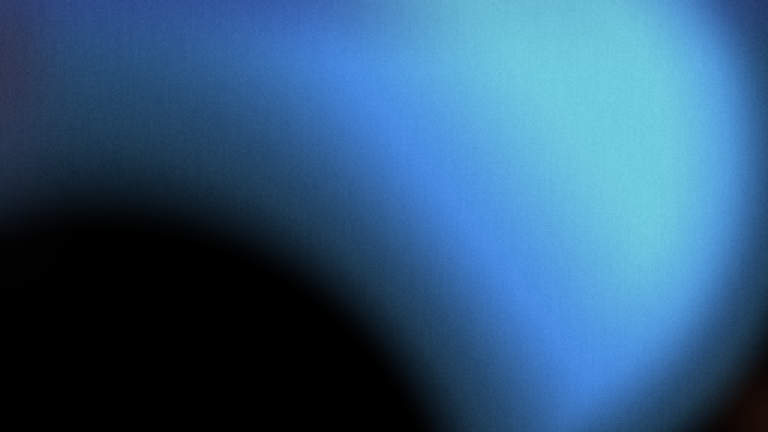
Reproduce this background procedurally as a Shadertoy shader.

```glsl
// Soft blue and cyan light sweeping around a dark round shadow.

float hash(vec2 p) {
    vec3 q = fract(vec3(p.xyx) * 0.1031);
    q += dot(q, q.yzx + 33.33);
    return fract((q.x + q.y) * q.z);
}

float glow(vec2 p, vec2 center, vec2 size) {
    vec2 q = (p - center) / size;
    return exp(-dot(q, q));
}

float smoothMin(float a, float b, float k) {
    float h = max(k - abs(a - b), 0.0) / k;
    return min(a, b) - h * h * k * 0.25;
}

// Black through teal to vivid blue
vec3 blueRamp(float t) {
    vec3 color = vec3(0.11, 0.22, 0.31) * smoothstep(0.0, 0.42, t);
    return mix(color, vec3(0.28, 0.55, 0.91), smoothstep(0.25, 1.1, t));
}

void mainImage(out vec4 fragColor, in vec2 fragCoord) {
    vec2 p = fragCoord / iResolution.xy * vec2(16.0 / 9.0, 1.0);

    // Light rises from the round shadow to the diagonal blue ridge
    float shadow = max(length(p - vec2(0.231, -0.354)) - 0.81, 0.0);
    float ridge = dot(p - vec2(0.741, 0.931), vec2(0.789, 0.614));
    float light = shadow / (shadow + 0.46 * tanh(max(-ridge, 0.0) / 0.46));

    // Falloff toward the right and lower right
    vec2 fromCore = p - vec2(1.088, 0.653);
    float rim = length(vec2(max(fromCore.x, 0.0), fromCore.y * 0.94));
    light = smoothMin(light, (0.85 - rim) / 0.28, 0.12);
    vec3 color = blueRamp(clamp(light, 0.0, 1.0));

    // Cyan core past the ridge
    float cyan = smoothstep(-0.06, 0.36, ridge) * (1.0 - smoothstep(0.43, 0.70, rim));
    color = mix(color, vec3(0.43, 0.79, 0.87), cyan);

    // Indigo upper edge and warm corners
    float top = smoothstep(0.82, 1.06, p.y) * (1.0 - 0.8 * cyan);
    top *= 0.7 - 0.4 * glow(p, vec2(1.55, 1.0), vec2(0.16, 0.3));
    color = mix(color, vec3(0.17, 0.25, 0.52), top);
    color = mix(color, vec3(0.20, 0.19, 0.29), 0.75 * glow(p, vec2(0.0, 0.84), vec2(0.12, 0.25)));
    color += vec3(0.11, 0.05, 0.03) * glow(p, vec2(1.79, 0.03), vec2(0.12, 0.12));

    // Fine grain and faint upright streaks, fading out in the shadow
    float grain = hash(floor(p * 288.0)) - 0.5;
    float streak = hash(vec2(floor(p.x * 144.0), floor(p.y * 12.0))) - 0.5;
    color += (grain * 0.026 + streak * 0.008) * smoothstep(0.0, 0.3, color.b);
    fragColor = vec4(clamp(color, 0.0, 1.0), 1.0);
}
```
